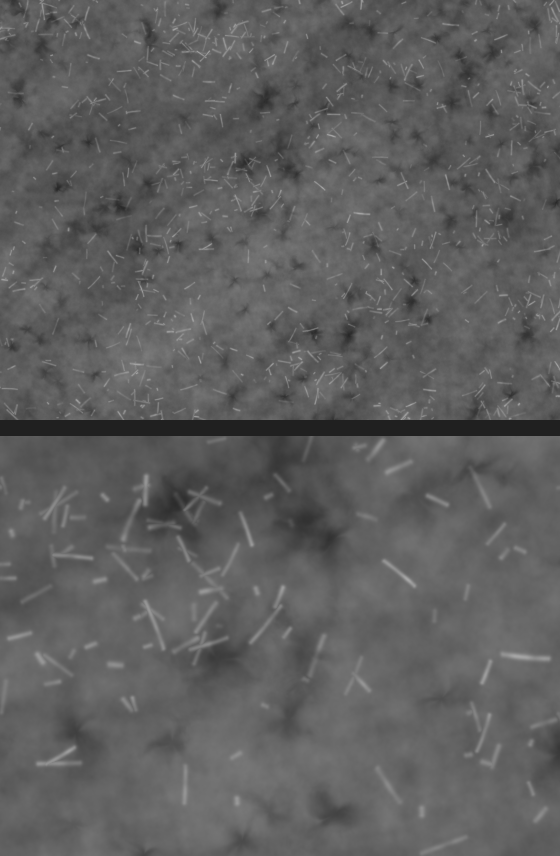
Top, the full canvas; bottom, a detail of the centre.
Give the GLSL for this texture, as a WebGL 1 fragment shader.

```glsl
precision highp float;
// Grey streaked film with soft dark ragged blots and clusters of pale needles.

uniform vec2 u_resolution;

float hash(vec2 p) {
  return fract(sin(dot(p, vec2(127.1, 311.7))) * 43758.5453);
}

vec2 hash2(vec2 p) {
  return vec2(hash(p), hash(p + 57.3));
}

float noise(vec2 p) {
  vec2 cell = floor(p);
  vec2 f = fract(p);
  f = f * f * (3.0 - 2.0 * f);
  return mix(mix(hash(cell), hash(cell + vec2(1.0, 0.0)), f.x),
             mix(hash(cell + vec2(0.0, 1.0)), hash(cell + 1.0), f.x), f.y);
}

float fbm(vec2 p) {
  float sum = 0.0;
  float weight = 0.5;
  for (int i = 0; i < 4; i++) {
    sum += weight * noise(p);
    p = mat2(1.6, 1.2, -1.2, 1.6) * p + 7.7;
    weight *= 0.5;
  }
  return sum / 0.9375;
}

// Rotates into the streak frame: x runs along the streaks.
vec2 alongStreaks(vec2 p) {
  float c = cos(0.72);
  float s = sin(0.72);
  return vec2(c * p.x + s * p.y, c * p.y - s * p.x);
}

// Soft dark spots with ragged arms, gathered along the streaks.
float blots(vec2 p) {
  const float size = 0.07;
  p += 0.012 * (vec2(noise(p * 60.0), noise(p * 60.0 + 31.0)) - 0.5);
  vec2 home = floor(p / size);
  float ragged = 0.55 + 0.9 * fbm(p * 65.0);
  float dark = 0.0;
  for (int j = -1; j <= 1; j++) {
    for (int i = -1; i <= 1; i++) {
      vec2 id = home + vec2(float(i), float(j));
      vec2 d = p - (id + hash2(id + 3.1)) * size;
      vec2 kind = hash2(id + 19.7);
      float angle = atan(d.y, d.x);
      float arms = 1.0 + 0.25 * sin(2.0 * angle + 6.28 * kind.x)
                       + 0.22 * sin(5.0 * angle + 6.28 * kind.y);
      float radius = mix(0.010, 0.025, kind.x * kind.x);
      float crowd = noise(alongStreaks(id * size) * vec2(2.5, 7.0) + 40.0);
      float present = step(hash(id + 8.4), 0.1 + 1.0 * crowd);
      float x = length(d) * ragged / (radius * arms);
      dark += present * mix(0.35, 1.0, kind.y) * exp(-pow(x, 1.7));
    }
  }
  return min(dark, 1.1);
}

// Thin needles of uneven brightness; the shortest ones read as specks.
float needles(vec2 p) {
  const float size = 0.045;
  vec2 home = floor(p / size);
  float light = 0.0;
  for (int j = -1; j <= 1; j++) {
    for (int i = -1; i <= 1; i++) {
      vec2 id = home + vec2(float(i), float(j));
      float crowd = 0.10 + 0.8 * smoothstep(0.58, 0.92, noise(id * 0.55 + 11.0));
      for (int k = 0; k < 6; k++) {
        vec2 seed = id + float(k) * 23.17;
        vec2 d = p - (id + hash2(seed + 1.3)) * size;
        vec2 kind = hash2(seed + 5.9);
        float angle = 3.1416 * hash(seed + 9.2);
        vec2 dir = vec2(cos(angle), sin(angle));
        float t = dot(d, dir);
        float side = dot(d, vec2(-dir.y, dir.x)) + (kind.y - 0.5) * 6.0 * t * t;
        float halfLength = mix(0.001, 0.020, kind.x * sqrt(kind.x));
        float dist = length(vec2(max(abs(t) - halfLength, 0.0), side));
        float present = step(hash(seed + 14.6), crowd);
        float strength = mix(0.35, 1.0, hash(seed + 27.4));
        float width = mix(0.0018, 0.0026, kind.y);
        light = max(light, present * strength * exp(-pow(dist / width, 2.0)));
      }
    }
  }
  return light * (0.55 + 0.7 * noise(p * 130.0));
}

void main() {
  vec2 p = gl_FragCoord.xy / u_resolution.y;
  vec2 q = alongStreaks(p);

  // Film: diagonal streaks, cloudy mottling and soft grain
  float grey = 0.376;
  grey += 0.085 * (noise(q * vec2(1.6, 7.0) + 3.0) - 0.5);
  grey += 0.065 * (noise(q * vec2(3.0, 28.0) + 9.0) - 0.5);
  grey += 0.11 * (fbm(p * 13.0) - 0.5);
  grey += 0.11 * (fbm(p * 60.0 + 5.0) - 0.5);
  grey += 0.025 * (0.6 - p.x);

  grey -= 0.165 * blots(p);
  grey += 0.21 * needles(p);

  gl_FragColor = vec4(vec3(grey), 1.0);
}
```
